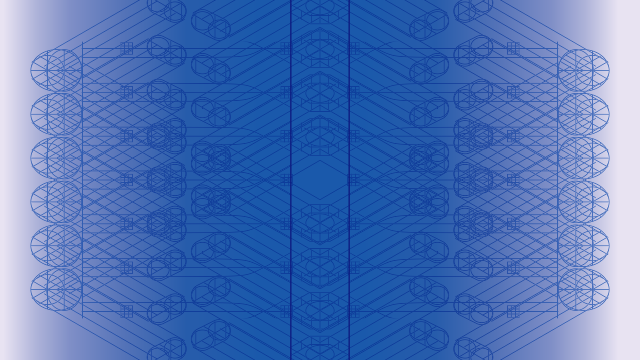
This background is drawn by a WebGL 2 fragment shader. Its source:

```glsl
#version 300 es
precision highp float;
// Isometric wireframe lattice of beams and slotted prisms over a mirrored blue gradient.
uniform vec2 u_resolution;
out vec4 fragColor;

#define HEIGHT 432.0      // canvas height in drawing units
#define PITCH 52.6        // vertical distance between rows
#define SLOPE 0.577       // isometric slope
#define LINE_WIDTH 0.75
#define OUTER_X 316.0     // column distances from the centre line
#define MIDDLE_X 184.0
#define INNER_X 131.0
#define BOX_X 232.0
#define RAIL_X 35.0
#define BEAM_STEP 13.6    // spacing of the lines in a beam

float px; // size of one pixel in drawing units

float stroke(float d, float width) {
  return clamp(0.5 + (0.5 * width - abs(d)) / px, 0.0, 1.0);
}
float ink(float d) { return stroke(d, LINE_WIDTH); }

float span(float x, float a, float b) {
  return clamp((x - a) / px + 0.5, 0.0, 1.0) * clamp((b - x) / px + 0.5, 0.0, 1.0);
}

float ellipse(vec2 p, vec2 r) {
  float f = length(p / r);
  return (f - 1.0) * f / max(length(p / (r * r)), 1e-4);
}

float capsule(vec2 p, vec2 a, float r) {
  return length(p - a * clamp(dot(p, a) / dot(a, a), -1.0, 1.0)) - r;
}

// Nearest row of a column whose first row is at top
float rowOffset(float y, float top, float count) {
  return y - top + PITCH * clamp(round((top - y) / PITCH), 0.0, count - 1.0);
}

// Two crossing isometric spokes and an upright
float spokes(vec2 p) {
  float diagonal = (abs(p.y) - SLOPE * abs(p.x)) * 0.866;
  return max(ink(diagonal), ink(p.x));
}

float outerPrism(vec2 p) {
  float hull = ellipse(p, vec2(31.0, 25.0));
  float ring = ellipse(p + vec2(9.0, 0.0), vec2(21.0, 25.0));
  float cap = ellipse(p - vec2(11.0, 0.0), vec2(20.0, 18.0));
  float lines = max(spokes(p - vec2(11.0, 0.0)), spokes(p + vec2(9.0, 0.0)));
  lines = max(lines, ink(p.y)) * span(hull, -99.0, 0.0);
  return max(max(ink(ring), ink(cap)), max(lines, ink(hull)));
}

float slotPrism(vec2 p) {
  vec2 axis = vec2(10.0, 5.0);
  float hull = capsule(p, axis, 13.5);
  float rings = max(ink(ellipse(p - axis, vec2(13.0, 11.0))), ink(ellipse(p + axis, vec2(13.0, 11.0))));
  float lines = max(spokes(p + axis * 0.5), ink(abs(p.x) - 18.0)) * span(hull, -99.0, 0.0);
  return max(ink(hull), max(rings, lines));
}

float hexagon(vec2 p) {
  p = abs(p);
  return max(p.y - 17.0, (p.y + SLOPE * p.x - 24.0) * 0.866);
}

float corePrism(vec2 p) {
  float rim = max(ink(hexagon(p - vec2(0.0, 5.0))), ink(hexagon(p + vec2(0.0, 5.0))));
  float ticks = max(ink(abs(p.x) - 10.0), ink(abs(p.x) - 22.0));
  ticks *= span(abs(p.y) + 0.3 * abs(p.x), 13.0, 24.0);
  float hub = max(ink(ellipse(p, vec2(17.0, 11.0))), spokes(p) * span(length(p), 0.0, 22.0));
  return max(rim, max(ticks, hub)) * span(p.x, -1.0, RAIL_X);
}

// Parallel lines climbing from column to column
float beams(vec2 p) {
  float across = p.y + SLOPE * p.x, total = 0.0;
  for (int k = 0; k < 6; k++) {
    float lane = 131.5 + SLOPE * OUTER_X - PITCH * float(k);
    for (int i = -2; i <= 2; i++) {
      float o = BEAM_STEP * float(i);
      float reach = span(p.x, MIDDLE_X + 0.8 * o, OUTER_X + 1.1 * o);
      if (k > 0) reach = max(reach, span(p.x, -1.0, INNER_X + 0.8 * o));
      total = max(total, ink((across - lane - o) * 0.866) * reach);
    }
  }
  return total;
}

// Level lines, one of which bends down near the centre, and small boxes
float rails(vec2 p) {
  float level = p.y - PITCH * round(p.y / PITCH);
  float bent = p.y + SLOPE * 0.5 * (85.0 - p.x + length(vec2(85.0 - p.x, 12.0))) - 11.0;
  bent -= PITCH * round(bent / PITCH);
  float total = max(ink(level), ink(bent)) * span(p.x, RAIL_X, 286.0);
  vec2 b = abs(vec2(min(abs(p.x - BOX_X), abs(p.x - 40.0)), level));
  float box = max(ink(max(b.x, b.y) - 7.0), max(ink(b.x - 2.5), ink(b.y - 3.0)));
  total = max(total, box * span(max(b.x, b.y), -1.0, 7.5));
  return max(total, ink(p.x - 285.0)) * span(abs(p.y), -1.0, 166.0);
}

vec3 backdrop(float t) {
  vec3 c = mix(vec3(0.10, 0.35, 0.67), vec3(0.15, 0.36, 0.67), smoothstep(60.0, 160.0, t));
  c = mix(c, vec3(0.33, 0.45, 0.72), clamp((t - 160.0) / 75.0, 0.0, 1.0));
  c = mix(c, vec3(0.50, 0.56, 0.78), clamp((t - 235.0) / 65.0, 0.0, 1.0));
  c = mix(c, vec3(0.68, 0.70, 0.85), clamp((t - 300.0) / 40.0, 0.0, 1.0));
  return mix(c, vec3(0.91, 0.89, 0.95), clamp((t - 340.0) / 40.0, 0.0, 1.0));
}

void main() {
  px = HEIGHT / u_resolution.y;
  vec2 p = (gl_FragCoord.xy - 0.5 * u_resolution) * px;
  vec2 q = vec2(abs(p.x), p.y);

  // The lattice is mirrored left to right and top to bottom
  float lines = outerPrism(vec2(q.x - OUTER_X, rowOffset(q.y, 131.5, 6.0)));
  for (float s = -1.0; s < 2.0; s += 2.0) {
    vec2 v = vec2(q.x, s * q.y);
    lines = max(lines, max(beams(v), rails(v)));
    lines = max(lines, slotPrism(vec2(v.x - MIDDLE_X, rowOffset(v.y, 207.7, 6.0))));
    lines = max(lines, slotPrism(vec2(v.x - INNER_X, rowOffset(v.y, 186.0, 5.0))));
    lines = max(lines, corePrism(vec2(v.x, rowOffset(v.y, 262.0, 5.0))));
  }

  vec3 color = backdrop(q.x + (p.x > 0.0 ? 22.0 : 0.0));
  vec3 lineColor = mix(vec3(0.03, 0.19, 0.58), vec3(0.08, 0.30, 0.68), smoothstep(150.0, 320.0, q.x));
  color = mix(color, lineColor, 0.85 * lines);
  color = mix(color, vec3(0.05, 0.10, 0.50), stroke(q.x - RAIL_X, 1.6));
  fragColor = vec4(color, 1.0);
}
```
